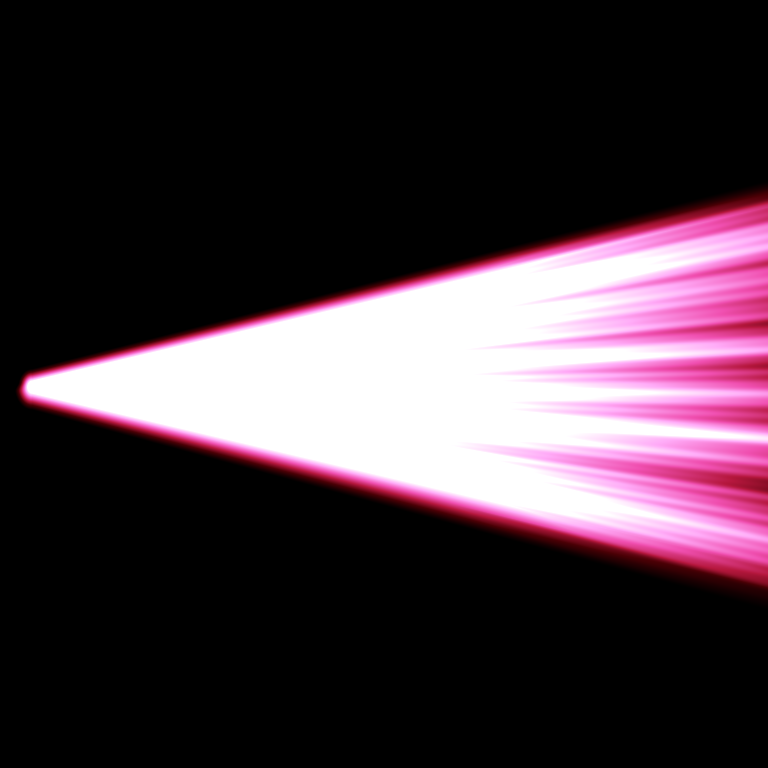
This background is drawn by a three.js fragment shader. Its source:

```glsl
// A white-hot cone of light opening to the right, with magenta rays and a crimson rim on black.
varying vec2 vUv;

// Cone shape: x = half height at the tip, y = growth per unit of length
const vec2 APEX = vec2(0.042, 0.496);
const vec2 CORE = vec2(0.008, 0.236);
const vec2 RIM_TOP = vec2(0.024, 0.256);
const vec2 RIM_BOTTOM = vec2(0.030, 0.272);
const float RIM_FALLOFF = 1.3;
const float TIP_SQUEEZE = 1.3;

// Heat runs from 0 (black) to 5 (white)
const float MAX_HEAT = 5.0;
const float FADE_START = 0.65;
const float FADE_RATE = 8.4;
const float STREAK_GAIN = 0.34;
const float STREAK_FREQUENCY = 67.0;

const vec3 EMBER = vec3(0.29, 0.00, 0.02);
const vec3 CRIMSON = vec3(0.71, 0.09, 0.24);
const vec3 MAGENTA = vec3(0.94, 0.31, 0.69);
const vec3 ORCHID = vec3(1.00, 0.67, 0.97);
const vec3 WHITE = vec3(1.0);

// Soft ray around one slope
float ray(float slope, float center, float width) {
  float d = (slope - center) / width;
  return exp(-d * d);
}

// Fine streaks: layered sines across the fan
float streaks(float slope) {
  float sum = 0.0;
  float gain = STREAK_GAIN;
  float frequency = STREAK_FREQUENCY;
  for (int i = 0; i < 4; i++) {
    float phase = 1.7 * float(i) + 0.6;
    sum += gain * sin(slope * frequency + phase + 0.8 * sin(slope * 31.0 + phase));
    frequency *= 1.83;
    gain *= 0.78;
  }
  return sum;
}

// Broad rays, strongest beside the rim and near the axis
float broadRays(float slope) {
  float rays = 1.5 * ray(abs(slope), 0.212, 0.030);
  rays += 1.0 * ray(slope, 0.155, 0.032);
  rays += 1.9 * ray(slope, 0.057, 0.016);
  rays += 1.2 * ray(slope, -0.018, 0.022);
  rays += 1.9 * ray(slope, -0.071, 0.014);
  rays += 0.8 * ray(slope, -0.105, 0.020);
  return rays;
}

// Rim profile: 1 inside the core, 0 beyond the glow
float coneEdge(vec2 p) {
  float along = max(p.x, 0.0);
  float across = length(vec2(min(p.x, 0.0) * TIP_SQUEEZE, p.y));
  vec2 rim = mix(RIM_BOTTOM, RIM_TOP, smoothstep(-0.006, 0.006, p.y));
  float inner = CORE.x + CORE.y * along;
  float outer = rim.x + rim.y * along;
  float t = clamp((across - inner) / (outer - inner), 0.0, 1.0);
  return pow(1.0 - t, RIM_FALLOFF);
}

vec3 heatColor(float heat) {
  vec3 color = EMBER * clamp(heat, 0.0, 1.0);
  color = mix(color, CRIMSON, clamp(heat - 1.0, 0.0, 1.0));
  color = mix(color, MAGENTA, clamp(heat - 2.0, 0.0, 1.0));
  color = mix(color, ORCHID, clamp(heat - 3.0, 0.0, 1.0));
  return mix(color, WHITE, clamp(heat - 4.0, 0.0, 1.0));
}

void main() {
  vec2 p = vUv - APEX;
  float slope = p.y / max(p.x, 0.02);

  // The core cools to the right and breaks up into rays
  float heat = MAX_HEAT - FADE_RATE * (vUv.x - FADE_START);
  heat += broadRays(slope) + streaks(slope);
  heat = clamp(heat, 1.4, MAX_HEAT);

  gl_FragColor = vec4(heatColor(heat * coneEdge(p)), 1.0);
}
```
